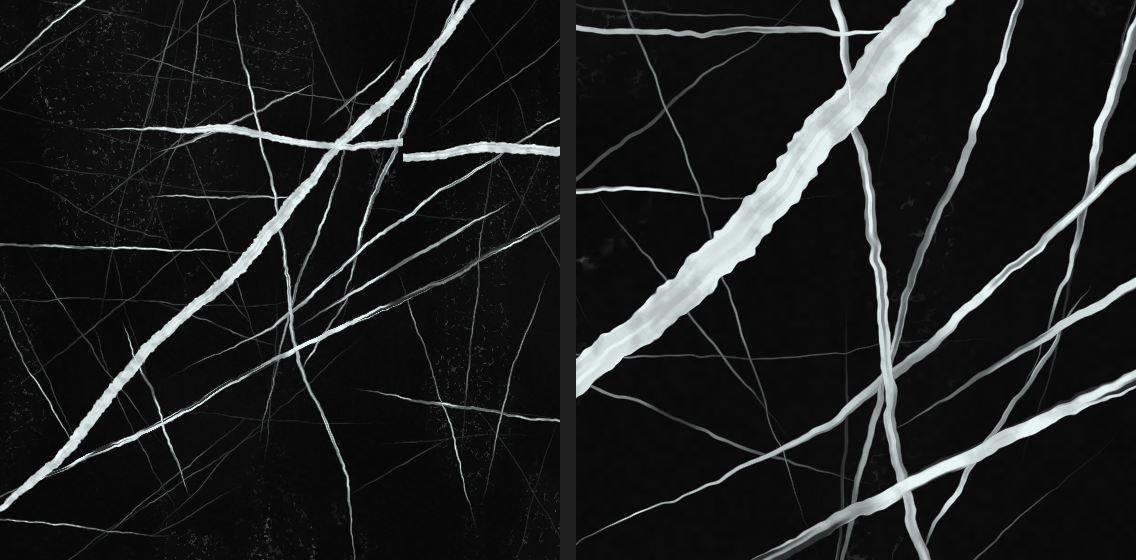
Left: the whole. Right: its middle third, enlarged.
Reproduce this texture procedurally as a WebGL 1 fragment shader.

```glsl
precision highp float;
// Polished black marble crossed by white calcite veins, hairline cracks and grey crystal specks.
uniform vec2 u_resolution;

#define STONE vec3(0.031, 0.031, 0.032)
#define CALCITE vec3(0.91, 0.96, 0.96)
#define CRYSTAL vec3(0.37, 0.38, 0.38)
#define BEND 0.04
#define JAG 0.008
#define FAULT_X 0.72
#define FAULT_DROP 0.028
#define SIDE_VEINS 14
#define HAIRLINES 46
#define SPECK_AMOUNT 0.7

float hash(vec2 p) {
  return fract(sin(dot(p, vec2(127.1, 311.7))) * 43758.55);
}

float noise(vec2 p) {
  vec2 cell = floor(p), f = fract(p);
  f = f * f * (3.0 - 2.0 * f);
  float low = mix(hash(cell), hash(cell + vec2(1.0, 0.0)), f.x);
  float high = mix(hash(cell + vec2(0.0, 1.0)), hash(cell + 1.0), f.x);
  return mix(low, high, f.y);
}

float fbm(vec2 p) {
  float sum = 0.0, gain = 0.5;
  for (int i = 0; i < 5; i++) {
    sum += gain * noise(p);
    p = mat2(0.8, 0.6, -0.6, 0.8) * p * 2.1 + 7.3;
    gain *= 0.5;
  }
  return sum;
}

// Brightness of a wandering, tapered vein from a to b; streak breaks it into fibres.
float vein(vec2 p, vec2 a, vec2 b, float halfWidth, float streak, float seed) {
  float len = length(b - a), pixel = 1.0 / u_resolution.y;
  vec2 axis = (b - a) / len, q = p - a;
  float x = dot(q, axis), y = axis.x * q.y - axis.y * q.x;
  if (x < 0.0 || x > len || abs(y) > 0.06) return 0.0;

  // Gentle bends, then kinks, then fine roughness.
  y += BEND * (noise(vec2(x * 4.0, seed)) - 0.5);
  y += JAG * (noise(vec2(x * 15.0, seed + 3.0)) - 0.5);
  y += 0.4 * JAG * (noise(vec2(x * 50.0, seed + 6.0)) - 0.5);
  y += 0.2 * JAG * (noise(vec2(x * 140.0, seed + 8.0)) - 0.5);

  float ends = smoothstep(0.0, 0.3 * len, x) * (1.0 - smoothstep(0.7 * len, len, x));
  float w = halfWidth * ends * (0.65 + 0.6 * noise(vec2(x * 8.0, seed + 9.0)));
  w *= 0.86 + 0.28 * noise(q * 210.0 + seed);

  // Exact pixel coverage of the band keeps thin veins smooth.
  float d = abs(y);
  float cover = (min(d + 0.7 * pixel, w) - max(d - 0.7 * pixel, -w)) / (1.4 * pixel);
  float fibres = smoothstep(0.28, 0.62, noise(vec2(x * 22.0, y * 420.0) + seed));
  float fade = 0.4 + 0.6 * smoothstep(0.2, 0.6, noise(vec2(x * 18.0, seed + 12.0)));
  float milk = 0.84 + 0.16 * smoothstep(0.25, 0.6, fbm(q * 75.0));
  return clamp(cover, 0.0, 1.0) * milk * mix(1.0, fibres * fade, streak);
}

// A vein with hashed place and length, in one of four crack directions.
float scatteredVein(vec2 p, float id, float minWidth, float maxWidth) {
  float angle = -0.12 + 0.72 * mod(id, 4.0) + 0.4 * (hash(vec2(id, 1.0)) - 0.5);
  vec2 center = vec2(hash(vec2(id, 2.0)), hash(vec2(id, 3.0)));
  vec2 reach = vec2(cos(angle), sin(angle)) * mix(0.1, 0.38, hash(vec2(id, 4.0)));
  float width = mix(minWidth, maxWidth, hash(vec2(id, 5.0)));
  return vein(p, center - reach, center + reach, width, 0.6, id * 1.7);
}

// Fine crumbly grains strung along upright cloud outlines and in loose patches.
float specks(vec2 p) {
  vec2 stretched = p * vec2(5.0, 2.4);
  float outline = 1.0 - smoothstep(0.0, 0.02, abs(fbm(stretched + 4.0) - 0.47));
  outline *= smoothstep(0.4, 0.6, noise(p * 4.0 + 21.0));
  float cluster = smoothstep(0.5, 0.66, fbm(stretched * 1.2 + 31.0));
  float squiggle = 1.0 - smoothstep(0.0, 0.05, abs(fbm(p * 62.0) - 0.48));
  float grain = smoothstep(0.4, 0.8, noise(p * 260.0 + 5.0));
  return (outline * (0.4 + squiggle) + 0.8 * cluster * squiggle) * grain + 0.05 * cluster;
}

void main() {
  vec2 p = gl_FragCoord.xy / u_resolution.y;

  // Stone body with faint clouds and specks.
  vec3 color = STONE + 0.018 * smoothstep(0.35, 0.75, fbm(p * 4.0));
  color += 0.012 * (noise(p * 230.0) - 0.5);
  color = mix(color, CRYSTAL, SPECK_AMOUNT * clamp(specks(p), 0.0, 1.0));

  // Principal veins; the level one is broken by a fault.
  vec2 faulted = p + vec2(0.0, FAULT_DROP * step(FAULT_X, p.x));
  float white = vein(p, vec2(-0.27, -0.19), vec2(1.08, 1.25), 0.0098, 0.1, 2.0);
  white = max(white, vein(faulted, vec2(0.13, 0.76), vec2(1.35, 0.74), 0.0082, 0.15, 11.0));
  white = max(white, vein(p, vec2(-0.15, 0.05), vec2(1.3, 0.77), 0.0056, 0.85, 23.0));
  white = max(white, vein(p, vec2(0.3, 0.3), vec2(1.15, 0.9), 0.003, 0.45, 37.0));
  white = max(white, vein(p, vec2(0.38, 1.12), vec2(0.66, -0.12), 0.003, 0.45, 41.0));
  white = max(white, vein(p, vec2(0.58, 0.42), vec2(0.88, 1.12), 0.0032, 0.6, 53.0));

  // Side veins and hairline cracks.
  for (int i = 0; i < SIDE_VEINS; i++) {
    white = max(white, scatteredVein(p, float(i) + 60.0, 0.0012, 0.003));
  }
  for (int i = 0; i < HAIRLINES; i++) {
    float id = float(i) + 200.0;
    float strength = mix(0.25, 0.65, hash(vec2(id, 8.0)));
    white = max(white, strength * scatteredVein(p, id, 0.0005, 0.0011));
  }

  gl_FragColor = vec4(mix(color, CALCITE, white), 1.0);
}
```
